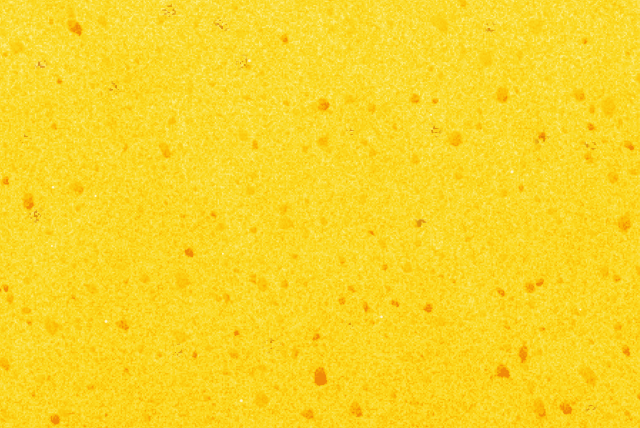
A WebGL 2 fragment shader for this texture:

```glsl
#version 300 es
precision highp float;
// Yellow sponge: a fine grainy foam surface dotted with soft orange pores.
// Jittered grids scatter tilted, uneven ellipses in three sizes; value noise
// gives the grain, and a tone ramp turns the summed light into colour.

uniform vec2 u_resolution;
out vec4 fragColor;

// Lengths are in canvas heights
const float FINE_GRAIN = 300.0;     // grains per height
const float COARSE_GRAIN = 165.0;
const float FINE_AMOUNT = 0.82;
const float COARSE_AMOUNT = 0.46;
const float BASE_TONE = 0.63;
const float TOP_LIGHT = 0.22;       // tone gained from bottom to top
const float CLOUD_AMOUNT = 0.10;
const float PORE_TILT = -1.05;      // main direction of the long axis
const float TILT_SPREAD = 1.3;
const float PORE_EDGE = 0.0028;
const float PATCH_CELL = 0.15;      // spacing of speckled patches
const float PATCH_CHANCE = 0.34;
const float GLINT_CELL = 0.16;
const vec3 SPECK_COLOR = vec3(0.83, 0.49, 0.04);
const vec3 GLINT_COLOR = vec3(1.0, 0.97, 0.80);

// Deep pore to bright grain
const int STOPS = 8;
const vec3 RAMP[STOPS] = vec3[STOPS](
    vec3(0.94, 0.55, 0.03), vec3(0.98, 0.71, 0.02),
    vec3(0.98, 0.78, 0.04), vec3(0.98, 0.82, 0.09),
    vec3(0.98, 0.85, 0.13), vec3(0.98, 0.86, 0.22),
    vec3(0.98, 0.88, 0.31), vec3(0.99, 0.92, 0.48));

// Integer hash of a cell and a seed, four values in 0..1
vec4 hash4(vec2 cell, uint seed) {
    uvec4 v = uvec4(uvec2(ivec2(cell)), seed, seed * 747796405u + 1u);
    v = v * 1664525u + 1013904223u;
    v += v.yzxy * v.wxyz;
    v ^= v >> 16u;
    v += v.yzxy * v.wxyz;
    v ^= v >> 16u;
    return vec4(v >> 8u) / 16777216.0;
}

float valueNoise(vec2 p, uint seed) {
    vec2 i = floor(p), f = fract(p);
    f = f * f * (3.0 - 2.0 * f);
    float low = mix(hash4(i, seed).x, hash4(i + vec2(1, 0), seed).x, f.x);
    float high = mix(hash4(i + vec2(0, 1), seed).x, hash4(i + vec2(1, 1), seed).x, f.x);
    return mix(low, high, f.y);
}

vec2 rotate(vec2 p, float angle) {
    float c = cos(angle), s = sin(angle);
    return vec2(c * p.x + s * p.y, c * p.y - s * p.x);
}

// Scattered pores: x = coverage, y = coverage times depth
vec2 poreLayer(vec2 p, float cell, float chance, vec2 radii, vec2 depths, uint seed) {
    vec2 home = floor(p / cell), pores = vec2(0.0);
    for (int y = -1; y <= 1; y++)
    for (int x = -1; x <= 1; x++) {
        vec2 id = home + vec2(x, y);
        vec4 place = hash4(id, seed), shape = hash4(id, seed + 1u);
        if (place.z > chance) continue;
        float radius = mix(radii.x, radii.y, shape.x * shape.x);
        vec2 q = p - (id + 0.1 + 0.8 * place.xy) * cell;
        vec2 r = rotate(q, PORE_TILT + TILT_SPREAD * (shape.y - 0.5));
        float stretch = mix(1.0, 1.3, shape.z);
        float dist = length(r * vec2(1.0 / stretch, stretch)) - radius;
        dist += radius * 0.55 * (valueNoise(q / radius * 1.3 + id * 7.0, seed + 2u) - 0.5);
        float edge = PORE_EDGE + 0.12 * radius;
        float cover = 1.0 - smoothstep(-edge, edge, dist);
        // One wall catches more light than the other
        float shade = 1.0 + 0.22 * dot(q / radius, vec2(0.6, -0.8));
        float depth = mix(depths.x, depths.y, shape.w * shape.w) * shade;
        pores = max(pores, cover * vec2(1.0, depth));
    }
    return pores;
}

// Soft round spots, used for speckled patches and glints
float spots(vec2 p, float cell, float chance, float radius, uint seed) {
    vec2 id = floor(p / cell);
    vec4 place = hash4(id, seed);
    vec2 q = p - (id + 0.2 + 0.6 * place.xy) * cell;
    float size = radius * mix(0.6, 1.2, place.w);
    return step(place.z, chance) * (1.0 - smoothstep(0.2 * size, size, length(q)));
}

void main() {
    vec2 p = gl_FragCoord.xy / u_resolution.y;

    // Foam surface
    float fine = valueNoise(p * FINE_GRAIN, 11u) - 0.5;
    float coarse = valueNoise(rotate(p, 0.6) * COARSE_GRAIN, 12u) - 0.5;
    float grain = FINE_AMOUNT * fine + COARSE_AMOUNT * coarse;
    float cloud = valueNoise(p * 7.0, 13u) + valueNoise(p * 19.0, 14u) - 1.0;
    float tone = BASE_TONE + TOP_LIGHT * (p.y - 0.5) + CLOUD_AMOUNT * cloud;

    // Pores lower the tone and calm the grain
    vec2 pores = poreLayer(p, 0.1, 0.34, vec2(0.010, 0.020), vec2(0.36, 0.85), 21u);
    pores = max(pores, poreLayer(p, 0.052, 0.40, vec2(0.006, 0.011), vec2(0.25, 0.75), 31u));
    pores = max(pores, poreLayer(p, 0.027, 0.40, vec2(0.003, 0.007), vec2(0.16, 0.50), 41u));
    tone += grain * (1.0 - 0.6 * pores.x) - pores.y;

    float level = clamp(tone * 5.0 + 1.0, 0.0, float(STOPS) - 1.001);
    int stop = int(level);
    vec3 color = mix(RAMP[stop], RAMP[stop + 1], fract(level));

    // Brown specks in loose patches, and rare pale glints
    float patchMask = spots(p, PATCH_CELL, PATCH_CHANCE, 0.024, 51u);
    float speck = smoothstep(0.58, 0.80, valueNoise(p * 210.0, 52u));
    color = mix(color, SPECK_COLOR, 0.75 * speck * patchMask);
    color = mix(color, GLINT_COLOR, spots(p, GLINT_CELL, 0.10, 0.005, 61u));
    fragColor = vec4(color, 1.0);
}
```
